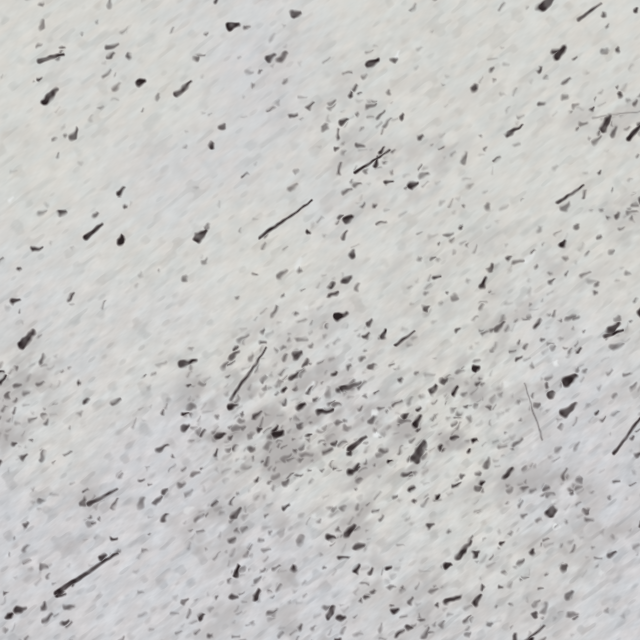
This texture is drawn by a Shadertoy shader. Its source:

```glsl
// Pale dry ground strewn with dark specks, chips and thin twigs that lean up to the right.
// Slanted noise gives the grain; jittered cells scatter tapered capsules,
// whose number follows a patchy density field that is richer in the lower half.

const float LEAN = 0.66;
const vec3 WARM_GROUND = vec3(0.837, 0.837, 0.818);
const vec3 COOL_GROUND = vec3(0.815, 0.815, 0.825);
const vec3 SMUDGE = vec3(0.67, 0.655, 0.65);
const vec3 BARK = vec3(0.17, 0.14, 0.145);
const vec3 CHALK = vec3(0.92, 0.93, 0.93);

vec4 hash4(vec2 p) {
    vec4 q = fract(p.xyxy * vec4(0.1031, 0.1030, 0.0973, 0.1099));
    q += dot(q, q.wzxy + 33.33);
    return fract((q.xxyz + q.yzzw) * q.zywx);
}

float noise(vec2 p) {
    vec2 i = floor(p), f = fract(p);
    f = f * f * (3.0 - 2.0 * f);
    float low = mix(hash4(i).x, hash4(i + vec2(1, 0)).x, f.x);
    float high = mix(hash4(i + vec2(0, 1)).x, hash4(i + vec2(1, 1)).x, f.x);
    return mix(low, high, f.y);
}

float fbm(vec2 p) {
    return 0.55 * noise(p) + 0.3 * noise(p * 2.1 + 7.3) + 0.15 * noise(p * 4.3 + 19.1);
}

// Coordinates with x along the given angle
vec2 turn(vec2 p, float angle) {
    float c = cos(angle), s = sin(angle);
    return vec2(c * p.x + s * p.y, c * p.y - s * p.x);
}

vec2 wobble(vec2 p, float frequency, float amount) {
    vec2 q = p * frequency;
    return p + amount * (vec2(noise(q), noise(q + 41.7)) - 0.5);
}

// How much litter gathers at a place, 0 to 1
float litterDensity(vec2 p) {
    float drifts = smoothstep(0.36, 0.62, fbm(turn(p, 0.25) * vec2(4.0, 6.5) + 3.0));
    float clumps = smoothstep(0.36, 0.62, fbm(turn(p, LEAN) * vec2(11.0, 17.0) + 31.0));
    float lowerBand = smoothstep(0.55, 0.36, p.y) * smoothstep(-0.15, 0.2, p.y);
    float upperBand = 0.45 * smoothstep(0.98, 0.8, p.y) * smoothstep(0.0, 0.5, p.x);
    float patches = drifts * (0.2 + 0.8 * clumps);
    return (0.1 + 0.9 * patches) * (0.12 + 0.88 * max(lowerBand, upperBand));
}

// Distance to a capsule along x that thins toward one end
float taperedCapsule(vec2 p, float halfLength, float radius) {
    float along = clamp(p.x, -halfLength, halfLength);
    float taper = 1.0 - 0.35 * along / halfLength;
    return length(p - vec2(along, 0.0)) - radius * taper;
}

// Darkness of one scattered layer; ranges are given as (least, most)
float scatter(vec2 p, float cell, vec2 halfLengths, vec2 radii, vec2 tones, float blur,
              float spread, float chance, float clustering, float seed) {
    float soft = max(blur, 0.8 / iResolution.y);
    vec2 home = floor(p / cell);
    float cover = 0.0;
    for (int y = -1; y <= 1; y++)
    for (int x = -1; x <= 1; x++) {
        vec2 id = home + vec2(x, y);
        vec4 place = hash4(id + seed);
        vec4 form = hash4(id + seed + 57.0);
        vec2 centre = (id + place.xy) * cell;
        if (place.w > chance) continue;
        if (place.w > chance * mix(1.0, litterDensity(centre), clustering)) continue;
        vec2 q = turn(p - centre, LEAN + (place.z - 0.5) * spread);
        float halfLength = mix(halfLengths.x, halfLengths.y, form.x * form.x);
        float radius = mix(radii.x, radii.y, form.y * form.y);
        float d = taperedCapsule(q, halfLength, radius);
        float tone = mix(tones.x, tones.y, form.z * form.z);
        cover = max(cover, tone * smoothstep(soft, -soft, d));
    }
    return cover;
}

vec3 ground(vec2 p) {
    vec2 q = turn(p, LEAN);
    float coolness = smoothstep(0.25, 0.75, fbm(p * 3.0 + 11.0) + 0.45 * (0.5 - p.y) - 0.2 * (p.x - 0.5));
    vec3 color = mix(WARM_GROUND, COOL_GROUND, coolness);
    float roughness = mix(0.65, 1.15, smoothstep(0.8, 0.2, p.y));
    float grain = fbm(q * vec2(52.0, 125.0)) - 0.5;
    float dents = smoothstep(0.62, 0.9, noise(q * vec2(55.0, 120.0) + 23.0));
    color += roughness * (0.095 * grain - 0.055 * dents);
    // Faint pink and blue shimmer
    color += 0.016 * (noise(q * vec2(45.0, 100.0) + 61.0) - 0.5) * vec3(1.0, -0.3, -1.0);
    float stain = litterDensity(p) * smoothstep(0.36, 0.72, fbm(q * vec2(24.0, 42.0) + 5.0));
    return mix(color, SMUDGE, 0.75 * stain);
}

void mainImage(out vec4 fragColor, in vec2 fragCoord) {
    vec2 p = fragCoord / iResolution.y;
    vec2 ragged = wobble(p, 120.0, 0.0045);
    vec2 bent = wobble(wobble(p, 20.0, 0.005), 130.0, 0.002);

    // Layers run from fine dust to long twigs
    float dust = scatter(ragged, 0.017, vec2(0.001, 0.006), vec2(0.001, 0.0028), vec2(0.15, 0.65), 0.0032, 1.4, 0.85, 0.94, 13.0);
    float specks = scatter(ragged, 0.025, vec2(0.002, 0.008), vec2(0.002, 0.004), vec2(0.4, 1.0), 0.003, 1.3, 0.75, 0.95, 131.0);
    float chips = scatter(ragged, 0.075, vec2(0.004, 0.016), vec2(0.003, 0.0058), vec2(0.8, 1.0), 0.003, 0.9, 0.36, 0.7, 271.0);
    float twigs = scatter(bent, 0.15, vec2(0.014, 0.07), vec2(0.0018, 0.0036), vec2(0.75, 1.0), 0.0024, 0.7, 0.34, 0.2, 419.0);
    float straws = scatter(bent, 0.21, vec2(0.02, 0.06), vec2(0.0009, 0.0015), vec2(0.25, 0.5), 0.0024, 2.6, 0.2, 0.0, 613.0);
    float flecks = scatter(ragged, 0.07, vec2(0.001, 0.007), vec2(0.002, 0.005), vec2(0.4, 0.9), 0.003, 1.2, 0.22, 0.9, 787.0);

    float litter = max(max(max(dust, specks), max(chips, twigs)), straws);
    // Uneven wear within each piece
    litter *= 0.7 + 0.5 * noise(p * 130.0);
    vec3 color = mix(ground(p), CHALK, flecks);
    color = mix(color, BARK, clamp(litter, 0.0, 1.0));
    fragColor = vec4(color, 1.0);
}
```
